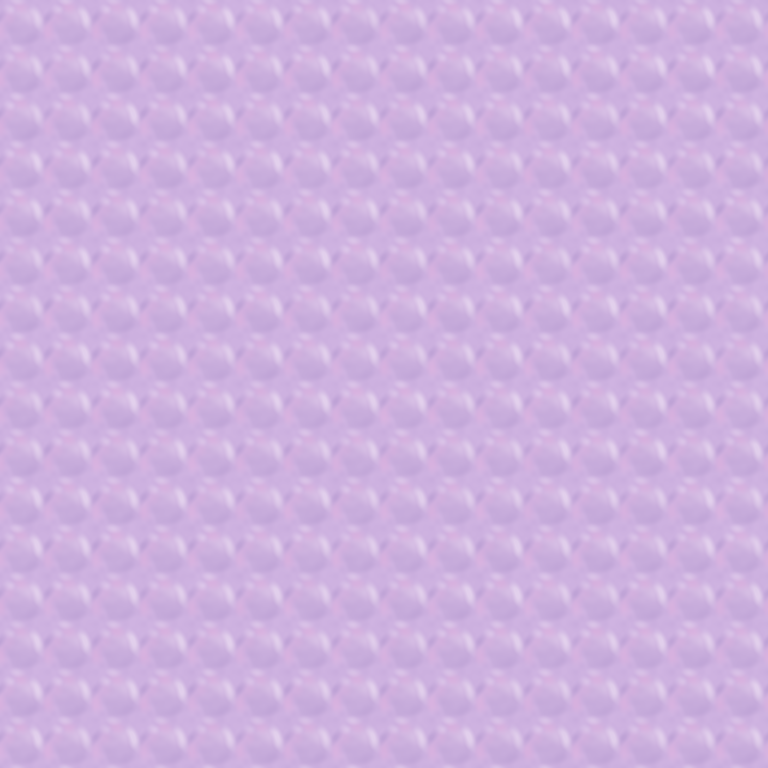
Write a WebGL 1 fragment shader that draws this pattern.

```glsl
precision highp float;

uniform vec2 u_resolution;

float hash(vec2 p) {
  vec3 q = fract(vec3(p.xyx) * 0.1031);
  q += dot(q, q.yzx + 33.33);
  return fract((q.x + q.y) * q.z);
}

// Value noise that wraps after the given whole period
float noise(vec2 p, float period) {
  vec2 i = floor(p);
  vec2 f = fract(p);
  f = f * f * (3.0 - 2.0 * f);
  float a = hash(mod(i, period));
  float b = hash(mod(i + vec2(1.0, 0.0), period));
  float c = hash(mod(i + vec2(0.0, 1.0), period));
  float d = hash(mod(i + 1.0, period));
  return mix(mix(a, b, f.x), mix(c, d, f.x), f.y);
}

// Soft ellipse repeated once per cell, slanted and slightly varied in strength
float blob(vec2 p, vec2 center, vec2 radius, float slant) {
  vec2 q = p - center + 0.5;
  float strength = 0.85 + 0.3 * hash(mod(floor(q), 16.0) + center * 40.0);
  q = fract(q) - 0.5;
  q.x += slant * q.y;
  return strength * (1.0 - smoothstep(0.0, 1.0, length(q / radius)));
}

// Rounded puff with a softly lumpy outline
float puff(vec2 p) {
  vec2 q = fract(p) - vec2(0.52, 0.46);
  float angle = atan(q.y, q.x);
  float edge = 0.38 + 0.025 * cos(5.0 * angle - 1.2) + 0.015 * cos(3.0 * angle);
  return 1.0 - smoothstep(-0.08, 0.06, length(q * vec2(1.0, 0.95)) - edge);
}

void main() {
  vec2 p = gl_FragCoord.xy / u_resolution * 16.0;
  vec2 warp = vec2(noise(p * 5.0, 5.0), noise(p * 5.0 + 2.5, 5.0)) - 0.5;
  vec2 w = p + 0.07 * warp;
  vec3 color = vec3(0.802, 0.692, 0.876);

  // Puff body, shaded towards its base
  float height = fract(w.y);
  vec3 body = mix(vec3(0.765, 0.66, 0.85), vec3(0.815, 0.705, 0.875),
                  smoothstep(0.2, 0.8, height));
  color = mix(color, body, 0.85 * puff(w));

  // Rosy tints between and on top of the puffs
  float rose = blob(w, vec2(0.03, 0.36), vec2(0.17, 0.32), 0.0)
             + blob(w, vec2(0.44, 0.87), vec2(0.25, 0.18), 0.2)
             + 0.6 * blob(w, vec2(0.17, 0.64), vec2(0.18, 0.25), 0.0);
  color = mix(color, vec3(0.85, 0.69, 0.87), 0.75 * min(rose, 1.0));

  // Shadowed notch beside each puff
  float notch = blob(w, vec2(0.01, 0.66), vec2(0.13, 0.22), -0.25)
              + 0.5 * blob(w, vec2(0.62, 0.18), vec2(0.3, 0.15), 0.0);
  color = mix(color, vec3(0.735, 0.625, 0.83), 0.7 * min(notch, 1.0));

  // Pale glints on the right shoulder and along the upper rim
  float glint = blob(w, vec2(0.79, 0.64), vec2(0.16, 0.36), 0.28)
              + 0.55 * blob(w, vec2(0.38, 0.01), vec2(0.19, 0.12), 0.3)
              + 0.5 * blob(w, vec2(0.19, 0.82), vec2(0.17, 0.15), 0.0)
              + 0.35 * blob(w, vec2(0.56, 0.66), vec2(0.28, 0.24), 0.0);
  color = mix(color, vec3(0.9, 0.835, 0.935), 0.85 * min(glint, 1.0));

  // Mottling shared by all cells, plus faint wear across them
  float mottle = noise(p * 8.0, 8.0) - 0.5;
  float wear = noise(p * 4.0, 64.0) - 0.5;
  color += vec3(1.0, 1.1, 0.7) * (0.018 * mottle + 0.012 * wear);

  gl_FragColor = vec4(color, 1.0);
}
```
